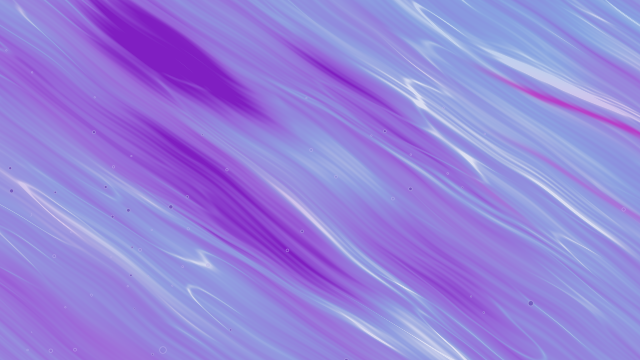
Give the GLSL for this texture, as a Shadertoy shader.

```glsl
// Poured acrylic paint: violet tongues, pale threads and fine filaments that
// run down to the right, with small bubbles. Stretched gradient noise in a
// rotated, warped flow space gives a tone that a colour ramp turns into paint.

const float FLOW_ANGLE = 0.628;
const float BASE_TONE = 3.55;       // in steps of the ramp, 0 to 7
const float THREAD_WIDTH = 0.0055;
const float FILAMENT_GAIN = 1.25;
const float BUBBLE_DENSITY = 0.045;
const vec3 PINK = vec3(0.67, 0.42, 0.85);
const vec3 CYAN = vec3(0.47, 0.68, 0.89);
const vec3 MAGENTA = vec3(0.74, 0.17, 0.77);
const vec3 RIM = vec3(0.74, 0.70, 0.93);
const vec3 INK = vec3(0.38, 0.24, 0.68);

const vec3 RAMP[8] = vec3[8](
    vec3(0.50, 0.12, 0.76), vec3(0.55, 0.27, 0.81),
    vec3(0.59, 0.40, 0.85), vec3(0.58, 0.48, 0.86),
    vec3(0.57, 0.55, 0.87), vec3(0.57, 0.62, 0.88),
    vec3(0.67, 0.71, 0.89), vec3(0.86, 0.87, 0.95));

// Tongues: centre along and across the flow, half length, half width
const vec4 TONGUES[9] = vec4[9](
    vec4(0.34, 0.745, 0.52, 0.105), vec4(-0.12, 0.960, 0.42, 0.11),
    vec4(0.45, 1.155, 0.40, 0.080), vec4(0.78, 0.930, 0.34, 0.08),
    vec4(0.08, 0.190, 0.42, 0.090), vec4(0.18, 0.980, 0.50, 0.10),
    vec4(0.49, 0.985, 0.22, 0.045), vec4(0.96, 0.755, 0.24, 0.05),
    vec4(0.64, 1.370, 0.34, 0.060));
// Positive depths darken, negative ones lighten
const float DEPTHS[9] = float[9](3.1, 2.7, 2.4, 1.6, 1.2, 0.7, -1.3, -2.3, -1.0);

// Threads: offset across the flow, slope, start and end along the flow
const vec4 CRESTS[5] = vec4[5](
    vec4(0.845, -0.045, -0.15, 1.10), vec4(0.59, 0.085, -0.20, 1.05),
    vec4(1.04, 0.085, 0.05, 1.30), vec4(1.235, 0.03, 0.20, 1.45),
    vec4(1.40, 0.15, 0.40, 1.40));
const vec4 VEINS[3] = vec4[3](
    vec4(1.35, 0.163, 0.50, 1.45), vec4(1.19, -0.035, 0.58, 1.10),
    vec4(1.25, 0.09, 0.65, 1.50));

float hash(vec2 p) {
    vec3 q = fract(p.xyx * vec3(0.1031, 0.1030, 0.0973));
    q += dot(q, q.yzx + 33.33);
    return fract((q.x + q.y) * q.z);
}

float cornerSlope(vec2 cell, vec2 offset) {
    float a = 6.2832 * hash(cell);
    return dot(vec2(cos(a), sin(a)), offset);
}

float gradientNoise(vec2 p) {
    vec2 i = floor(p), f = fract(p), e = vec2(1.0, 0.0);
    vec2 w = f * f * f * (f * (f * 6.0 - 15.0) + 10.0);
    float low = mix(cornerSlope(i, f), cornerSlope(i + e, f - e), w.x);
    float high = mix(cornerSlope(i + e.yx, f - e.yx),
                     cornerSlope(i + 1.0, f - 1.0), w.x);
    return 1.4 * mix(low, high, w.y);
}

vec3 pigment(float tone) {
    vec3 c = RAMP[0];
    for (int i = 1; i < 8; i++)
        c = mix(c, RAMP[i], clamp(tone - float(i - 1), 0.0, 1.0));
    return c;
}

// Soft tongue that narrows down the flow, crisper on its upper side
float tongue(vec2 flow, vec4 shape) {
    vec2 d = (flow - shape.xy) / shape.zw;
    d.y /= 1.0 - 0.5 * clamp(d.x, -1.0, 1.2);
    float upper = smoothstep(-0.3, 0.3, d.y);
    d.y *= mix(0.8, 1.1, upper);
    return 1.0 - smoothstep(mix(0.25, 0.5, upper), mix(1.3, 1.1, upper), length(d));
}

float threadSpan(float u, vec4 t) {
    return smoothstep(t.z, t.z + 0.3, u) * (1.0 - smoothstep(t.w - 0.3, t.w, u));
}

float bell(float x) { return exp(-x * x); }

// Bubbles: one per cell at most, a pale rim over a faint dark core
vec3 addBubbles(vec3 col, vec2 p, float size, float density) {
    vec2 id = floor(p / size);
    float pick = hash(id + 7.3), grow = hash(id + 51.7);
    vec2 jitter = vec2(hash(id + 19.1), hash(id + 83.9)) - 0.5;
    float radius = size * mix(0.03, 0.11, grow * grow);
    float d = length(p - (id + 0.5 + 0.6 * jitter) * size);
    float soft = max(1.0 / iResolution.y, 0.002);
    float present = step(pick, density);
    float core = 1.0 - smoothstep(radius - soft, radius + soft, d);
    float rim = 1.0 - smoothstep(0.0, soft, abs(d - radius));
    col = mix(col, INK, present * core * mix(0.08, 0.6, step(0.7, hash(id + 5.0))));
    return mix(col, RIM, present * rim * 0.45);
}

void mainImage(out vec4 fragColor, in vec2 fragCoord) {
    vec2 p = fragCoord / iResolution.y;

    // Flow space: x along the pour, y across it
    float c = cos(FLOW_ANGLE), s = sin(FLOW_ANGLE);
    vec2 flow = vec2(c * p.x - s * p.y, s * p.x + c * p.y);
    flow.y += 0.035 * gradientNoise(flow * vec2(1.5, 3.0) + 4.0)
            + 0.010 * gradientNoise(flow * vec2(4.0, 9.0) + 11.0);
    float u = flow.x, v = flow.y;
    float corner = smoothstep(1.2, 1.6, v);

    // Broad washes, filaments of falling width, and thin pale creases
    float fine = gradientNoise(flow * vec2(2.4, 105.0) + 31.0);
    float fold = gradientNoise(flow * vec2(1.9, 16.0) + 57.0);
    float crease = bell(fold / 0.045) * smoothstep(-0.1, 0.5, gradientNoise(flow * 3.0 + 71.0));
    float filaments = 0.9 * gradientNoise(flow * vec2(1.7, 42.0) + 23.0)
                    + 0.55 * fine + 1.3 * crease;
    float tone = BASE_TONE
        + 1.5 * gradientNoise(flow * vec2(1.2, 4.5) + 2.0)
        + 1.3 * gradientNoise(flow * vec2(1.3, 13.0) + 17.0)
        + FILAMENT_GAIN * (1.0 + 0.5 * corner) * filaments;
    tone += 1.2 * smoothstep(1.15, 1.4, v);
    tone += 1.7 * bell((v - 0.45) / 0.12) * (1.0 - smoothstep(-0.1, 0.5, u));

    for (int i = 0; i < 9; i++)
        tone -= DEPTHS[i] * tongue(flow, TONGUES[i]);

    // Pale threads with a split sheen above and a shade below
    for (int i = 0; i < 5; i++) {
        vec4 t = CRESTS[i];
        float d = v - t.x - t.y * u;
        float split = gradientNoise(vec2(u * 2.0, d * 120.0 + t.x * 50.0));
        float core = 1.9 + 1.2 * gradientNoise(vec2(u * 4.0, t.x * 37.0));
        float lift = core * bell(d / THREAD_WIDTH)
                   + (1.4 + 2.2 * split) * bell((d - 0.018) / 0.022)
                   - 0.8 * bell((d + 0.016) / 0.012);
        tone += threadSpan(u, t) * lift;
    }

    // Tints, then bright veins
    vec3 col = pigment(tone);
    float warm = smoothstep(0.0, 0.6, gradientNoise(flow * vec2(1.4, 9.0) + 41.0));
    col = mix(col, PINK, 0.25 * warm + 0.18 * (1.0 - smoothstep(0.2, 0.42, v)));
    col = mix(col, CYAN, 0.35 * corner * (1.0 - warm));
    for (int i = 0; i < 3; i++) {
        vec4 t = VEINS[i];
        float d = v - t.x - t.y * u + 0.004 * fine;
        vec3 hue = i == 0 ? MAGENTA : PINK;
        col = mix(col, hue, 0.8 * threadSpan(u, t) * bell(d / 0.009));
    }

    float cluster = 0.35 * bell(length((p - vec2(0.32, 0.28)) * vec2(4.0, 3.0)));
    col = addBubbles(col, p, 0.055, BUBBLE_DENSITY + cluster);
    col = addBubbles(col, p + 0.04, 0.13, 2.0 * BUBBLE_DENSITY);
    fragColor = vec4(col, 1.0);
}
```
